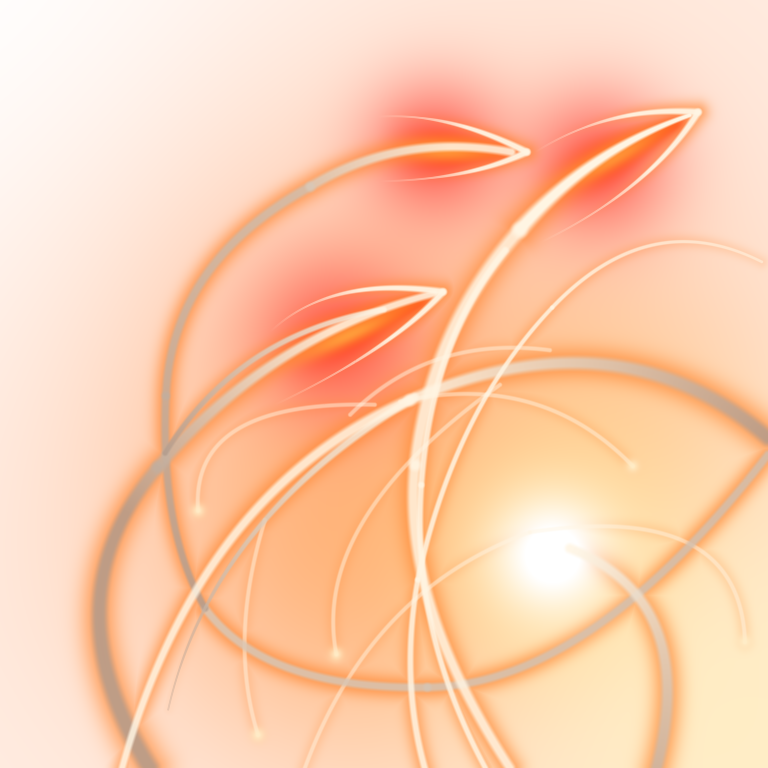
A Shadertoy shader for this background:

```glsl
const vec3 CREAM = vec3(1, .96, .89);
const vec3 ASH = vec3(.70, .61, .55);
const vec3 AMBER = vec3(1, .52, .18);
const vec3 EMBER = vec3(1, .20, .03);
const float COVER = .85;

// Premultiplied ink over a soft halo
struct Paint { vec4 ink; float halo; };

float blob(vec2 p, vec2 center, float radius) {
  vec2 d = (p - center) / radius;
  return exp(-dot(d, d));
}

// Distance to a quadratic curve, and its nearest parameter
vec2 nearCurve(vec2 p, mat3x2 c) {
  vec2 u = c[1] - c[0], v = c[0] - 2. * c[1] + c[2], w = c[0] - p, t;
  float k = 1. / dot(v, v), m = k * dot(u, v);
  float n = k * (2. * dot(u, u) + dot(w, v)) / 3.;
  float q = m * (2. * m * m - 3. * n) + k * dot(w, u);
  float r = n - m * m, h = q * q + 4. * r * r * r;
  if (h >= 0.) {
    vec2 x = .5 * (vec2(1, -1) * sqrt(h) - q);
    x = sign(x) * pow(abs(x), vec2(1. / 3.));
    t = vec2(x.x + x.y - m);
  } else {
    float z = sqrt(-r), angle = acos(clamp(q / (r * z * 2.), -1., 1.)) / 3.;
    float co = cos(angle), si = sin(angle) * sqrt(3.);
    t = vec2(2. * co, -si - co) * z - m;
  }
  t = clamp(t, 0., 1.);
  float d0 = length(w + (2. * u + v * t.x) * t.x);
  float d1 = length(w + (2. * u + v * t.y) * t.y);
  return d0 < d1 ? vec2(d0, t.x) : vec2(d1, t.y);
}

void addInk(inout Paint paint, vec3 color, float cover) {
  paint.ink = mix(paint.ink, vec4(color, 1), cover);
}

// Style: width at start and end, shade at start and end
void stroke(inout Paint paint, vec2 p, mat3x2 curve, vec4 style, float cover) {
  vec2 hit = nearCurve(p, curve);
  vec2 s = mix(style.xz, style.yw, hit.y);
  float w = max(s.x, .0015);
  cover *= min(1., s.x / .003);
  float glow = exp(-pow(hit.x / (w * 1.8 + .005), 2.));
  paint.halo = max(paint.halo, .8 * cover * glow * min(1., w / .006));
  vec3 color = mix(ASH, CREAM, clamp(s.y, 0., 1.));
  addInk(paint, color, cover * (1. - smoothstep(w * .35, w * 1.35, hit.x)));
}

// Two curves joined smoothly halfway between the inner control points
void sweep(inout Paint paint, vec2 p, mat4x2 c, vec4 style) {
  vec2 joint = .5 * (c[1] + c[2]), s = .5 * (style.xz + style.yw);
  stroke(paint, p, mat3x2(c[0], c[1], joint), vec4(style.x, s.x, style.z, s.y), COVER);
  stroke(paint, p, mat3x2(joint, c[2], c[3]), vec4(s.x, style.y, s.y, style.w), COVER);
}

// Hot lens and golden flame between two outlines that meet at the tip
void dart(inout vec3 col, inout Paint paint, vec2 p, vec2 tip, mat4x2 c, float radius) {
  vec2 axis = .5 * (c[0] + c[3]) - tip;
  float len = length(axis);
  axis /= len;
  float along = dot(p - tip, axis) / len;
  float across = dot(p - tip, vec2(-axis.y, axis.x));
  col = mix(col, vec3(1, .33, .29), .82 * blob(p, tip + axis * len * .62, radius));
  float span = smoothstep(0., .15, along) * (1. - smoothstep(.45, 1.05, along));
  float lens = .035 * sqrt(max(along, .01));
  col = mix(col, EMBER, .92 * span * blob(vec2(across, 0), vec2(0), lens));
  float flame = blob(vec2(along, across), vec2(.55, 0), .3) * blob(vec2(across), vec2(0), .018);
  col = mix(col, vec3(1, .72, .28), .85 * flame);
  vec4 rim = vec4(0, .005, 1, 1);
  stroke(paint, p, mat3x2(c[0], c[1], tip), rim, .95);
  stroke(paint, p, mat3x2(c[3], c[2], tip), rim, .95);
}

vec3 backdrop(vec2 p) {
  vec3 col = mix(vec3(1), vec3(1, .93, .89), smoothstep(0., .85, distance(p, vec2(0, 1))));
  col = mix(col, vec3(1, .76, .63), .95 * blob(p, vec2(.56, .49), .42));
  col = mix(col, vec3(1, .67, .42), .9 * blob(p, vec2(.5, .3), .27));
  col = mix(col, vec3(1, .75, .46), .6 * blob(p, vec2(.8, .4), .2));
  return mix(col, vec3(1, .93, .77), .95 * blob(p, vec2(.94, .06), .34));
}

// Fine arcs; the first five end in a spark
void fineArcs(inout Paint k, vec2 p) {
  mat3x2 arcs[7] = mat3x2[7](
    mat3x2(.488, .473, .247, .479, .258, .335), mat3x2(.521, .477, .703, .518, .824, .393),
    mat3x2(.651, .499, .404, .323, .438, .148), mat3x2(.345, .323, .297, .167, .336, .043),
    mat3x2(.69, .307, .964, .349, .97, .164), mat3x2(.397, 0, .482, .232, .69, .307),
    mat3x2(.456, .46, .56, .564, .716, .544));
  for (int i = 0; i < 7; i++) {
    stroke(k, p, arcs[i], vec4(.003, .003, 1, 1), .5);
    if (i < 5) addInk(k, vec3(1, .93, .78), .9 * blob(p, arcs[i][2], .009));
  }
}

// Long ribbons
void ribbons(inout Paint k, vec2 p) {
  sweep(k, p, mat4x2(1, .408, .768, .108, .345, .102, .267, .208), vec4(.006, .006, .4, .5));
  sweep(k, p, mat4x2(.267, .208, .208, .31, .224, .659, .404, .757), vec4(.005, .007, 0, .4));
  stroke(k, p, mat3x2(.404, .757, .521, .828, .666, .802), vec4(.007, .006, .5, 1.2), COVER);
  sweep(k, p, mat4x2(.195, 0, .059, .219, .352, .564, .566, .618), vec4(.013, .005, -1, 1.4));
  stroke(k, p, mat3x2(.215, .41, .31, .565, .5, .597), vec4(.004, .004, 0, 1), COVER);
  stroke(k, p, mat3x2(.219, .076, .275, .323, .54, .483), vec4(.001, .006, 0, 1), COVER);
  sweep(k, p, mat4x2(.159, 0, .26, .362, .807, .596, 1, .43), vec4(.005, .011, 2, 0));
  sweep(k, p, mat4x2(.632, 0, .535, .18, .562, .557, .658, .674), vec4(.004, .005, 1, 1));
  sweep(k, p, mat4x2(.664, 0, .521, .219, .56, .57, .677, .701), vec4(.007, .01, 1, 1));
  stroke(k, p, mat3x2(.677, .701, .768, .805, .898, .85), vec4(.011, .003, 1, 1), 1.);
  sweep(k, p, mat4x2(.992, .659, .846, .733, .592, .466, .544, .245), vec4(.002, .004, 1, 1));
  stroke(k, p, mat3x2(.544, .245, .521, .115, .553, 0), vec4(.004, .005, 1, 1), COVER);
  stroke(k, p, mat3x2(.742, .286, .911, .219, .855, 0), vec4(.007, .009, 1, .3), COVER);
}

void mainImage(out vec4 fragColor, in vec2 fragCoord) {
  vec2 p = fragCoord / iResolution.xy, sun = vec2(.72, .277);
  vec3 col = backdrop(p);
  Paint k = Paint(vec4(0), 0.);
  fineArcs(k, p);
  ribbons(k, p);
  dart(col, k, p, vec2(.686, .802), mat4x2(.492, .848, .586, .854, .612, .766, .495, .764), .088);
  dart(col, k, p, vec2(.909, .854), mat4x2(.697, .802, .794, .863, .846, .753, .703, .684), .092);
  dart(col, k, p, vec2(.577, .62), mat4x2(.352, .568, .43, .642, .508, .544, .358, .473), .105);

  // Sun, halos and ink
  col = mix(col, vec3(1, .89, .62), .9 * blob(p, sun, .14));
  col = mix(col, AMBER, k.halo);
  col = mix(col, vec3(1), min(1., 1.25 * blob(p, sun, .075)));
  fragColor = vec4(col * (1. - k.ink.a) + k.ink.rgb, 1);
}
```
